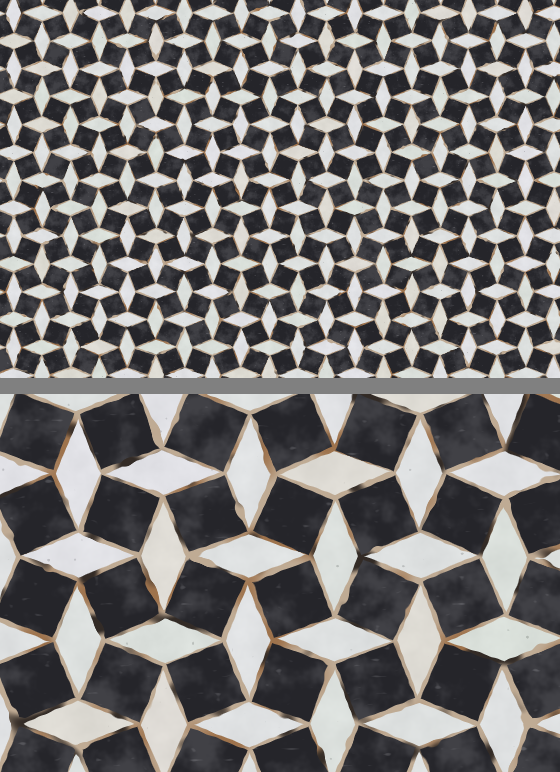
Top: the whole. Bottom: its middle third, enlarged.
This pattern is drawn by a Shadertoy shader. Its source:

```glsl
// Glazed mosaic floor: tilted black squares and pale rhombi in thin sandy grout.

const float TILT = 0.385;                  // rotation of the squares, radians
const float ROWS = 13.57;                  // squares over the canvas height
const vec2 LATTICE_SHIFT = vec2(0.486, 1.10);
const float GROUT_HALF = 0.021;

struct Tile {
    float dist;   // signed distance to the tile edge, negative inside
    vec2 seed;    // random seed of the tile
    bool pale;    // rhombus when true, square otherwise
};

float hash(vec2 p) {
    vec3 q = fract(p.xyx * vec3(0.1031, 0.1030, 0.0973));
    q += dot(q, q.yzx + 33.33);
    return fract((q.x + q.y) * q.z);
}

vec2 gradient(vec2 cell) {
    float a = 6.2832 * hash(cell);
    return vec2(cos(a), sin(a));
}

float gradientNoise(vec2 p) {
    vec2 i = floor(p), f = fract(p);
    vec2 u = f * f * f * (f * (f * 6.0 - 15.0) + 10.0);
    vec2 e = vec2(1.0, 0.0);
    float low = mix(dot(gradient(i), f), dot(gradient(i + e), f - e), u.x);
    float high = mix(dot(gradient(i + e.yx), f - e.yx),
                     dot(gradient(i + 1.0), f - 1.0), u.x);
    return mix(low, high, u.y);
}

float fbm(vec2 p) {
    float sum = 0.0, amp = 0.6;
    for (int i = 0; i < 4; i++) {
        sum += amp * gradientNoise(p);
        p = p * 2.03 + 17.7;
        amp *= 0.55;
    }
    return sum;
}

// Expresses q in a frame turned counterclockwise by the angle
vec2 toFrame(vec2 q, float angle) {
    float c = cos(angle), s = sin(angle);
    return mat2(c, -s, s, c) * q;
}

float squareDistance(vec2 q, float side) {
    vec2 e = abs(q) - 0.5 * side;
    return max(e.x, e.y);
}

// Upright rhombus with the given side and half angle at its tips
float rhombusDistance(vec2 q, float side, float tilt) {
    float c = cos(tilt), s = sin(tilt);
    return dot(abs(q), vec2(c, s)) - side * s * c;
}

// Small error in position and angle of each hand-laid tile
vec2 misplace(vec2 q, vec2 seed, float amount) {
    vec2 shift = vec2(hash(seed + 3.1), hash(seed + 8.7)) - 0.5;
    return toFrame(q - shift * amount, (hash(seed + 5.3) - 0.5) * amount * 3.0);
}

Tile nearestTile(vec2 p, float tilt, float groutHalf) {
    float side = 1.0 / (cos(tilt) + sin(tilt));
    Tile best = Tile(1e3, vec2(0.0), false);
    for (int k = 0; k < 9; k++) {
        vec2 offset = vec2(k % 3, k / 3) - 1.0;

        // Squares sit at cell centres and lean alternately left and right
        vec2 id = floor(p) + offset;
        float turn = mod(id.x + id.y, 2.0) < 0.5 ? tilt : -tilt;
        vec2 q = misplace(p - id - 0.5, id, 0.026);
        float d = squareDistance(toFrame(q, turn), side) + groutHalf;
        if (d < best.dist) best = Tile(d, id, false);

        // Rhombi fill the gaps at cell corners, alternately upright and flat
        id = floor(p + 0.5) + offset;
        q = misplace(p - id, id + 91.0, 0.022);
        q = mod(id.x + id.y, 2.0) < 0.5 ? q : q.yx;
        d = rhombusDistance(q, side, tilt) + groutHalf;
        if (d < best.dist) best = Tile(d, id + 91.0, true);
    }
    return best;
}

vec3 blackGlaze(vec2 p, vec2 seed) {
    float sheen = fbm(p * 1.9 + seed * 3.7) + 0.35 * (hash(seed) - 0.5);
    vec3 color = mix(vec3(0.145, 0.145, 0.165), vec3(0.255, 0.255, 0.275),
                     smoothstep(-0.18, 0.38, sheen));
    float scuff = smoothstep(0.38, 0.62, gradientNoise(p * vec2(7.0, 15.0)));
    return color + 0.12 * scuff;
}

vec3 paleGlaze(vec2 p, vec2 seed) {
    vec3 color = mix(vec3(0.85, 0.875, 0.85), vec3(0.885, 0.885, 0.905), hash(seed));
    color = mix(color, vec3(0.87, 0.85, 0.81), 0.7 * step(0.86, hash(seed + 21.0)));
    float pit = smoothstep(0.5, 0.65, gradientNoise(p * 13.0));
    return color + 0.05 * fbm(p * 2.3 + seed) - 0.14 * pit;
}

vec3 groutColor(vec2 p) {
    vec3 color = mix(vec3(0.75, 0.67, 0.58), vec3(0.62, 0.45, 0.30),
                     smoothstep(0.0, 0.45, gradientNoise(p * 1.7)));
    return mix(color, vec3(0.20, 0.17, 0.15),
               smoothstep(0.10, 0.42, gradientNoise(p * 2.6 + 40.0)));
}

void mainImage(out vec4 fragColor, in vec2 fragCoord) {
    float pixel = ROWS / iResolution.y;
    vec2 p = fragCoord / iResolution.y * vec2(0.98, 1.0) * ROWS - LATTICE_SHIFT;

    // Uneven laying, then chipped edges
    vec2 laid = p + 0.035 * vec2(gradientNoise(p * 0.6), gradientNoise(p * 0.6 + 30.0));
    Tile tile = nearestTile(laid, TILT, GROUT_HALF);
    float chip = 0.045 * smoothstep(0.22, 0.6, gradientNoise(p * 3.1 + 12.0));
    float edge = tile.dist + chip + 0.014 * gradientNoise(p * 9.0);

    vec3 glaze = tile.pale ? paleGlaze(p, tile.seed) : blackGlaze(p, tile.seed);
    float cover = clamp(0.5 - edge / pixel, 0.0, 1.0);
    fragColor = vec4(mix(groutColor(p), glaze, cover), 1.0);
}
```
